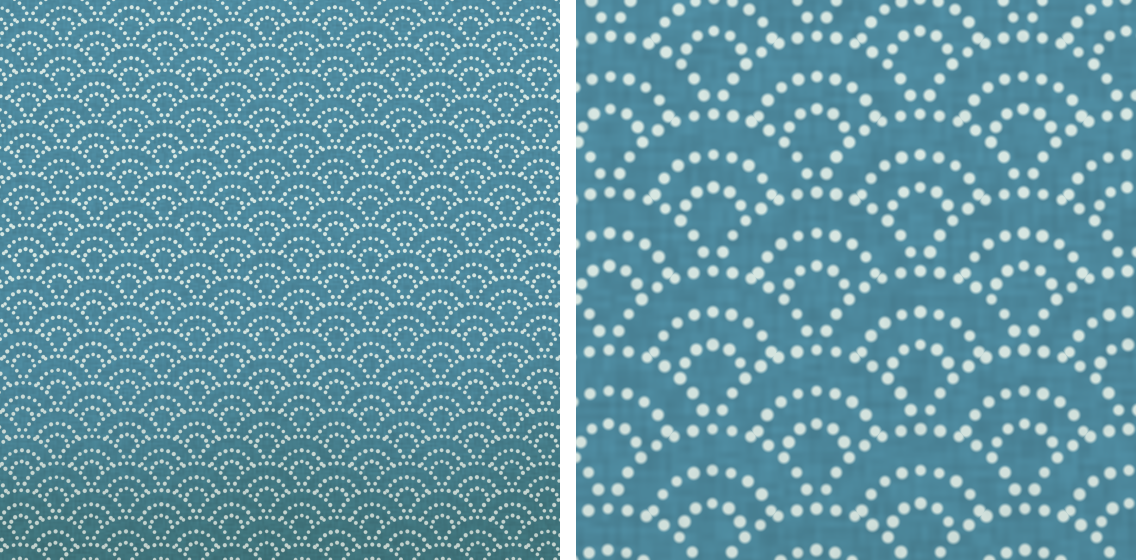
Left, the full canvas; right, a detail of the centre.
A Shadertoy shader for this pattern:

```glsl
#define HALF_WIDTH 0.0617           // half the width of one scale
#define ROW_STEP 0.76               // row spacing, in half widths
#define ORIGIN vec2(0.4766, 0.4905) // centre of one scale on the canvas
#define KEYSTONE 0.04               // widening towards the lower edge
#define DOT_RADIUS 0.054            // in half widths
#define DOT_VARIATION 0.22
#define WEAVE 0.075
#define CLOTH vec3(0.295, 0.525, 0.605)
#define CLOTH_DEEP vec3(0.25, 0.455, 0.485)
#define DOT_COLOR vec3(0.82, 0.88, 0.86)

float hash(vec2 p) {
    vec3 q = fract(p.xyx * vec3(0.1031, 0.1030, 0.0973));
    q += dot(q, q.yzx + 33.33);
    return fract((q.x + q.y) * q.z);
}

float noise(vec2 p) {
    vec2 cell = floor(p), f = fract(p);
    f = f * f * (3.0 - 2.0 * f);
    float low = mix(hash(cell), hash(cell + vec2(1, 0)), f.x);
    float high = mix(hash(cell + vec2(0, 1)), hash(cell + vec2(1, 1)), f.x);
    return mix(low, high, f.y);
}

// Coverage of 2 * count + 1 dots along an arc centred on the upward axis
float dottedArc(vec2 p, float radius, float angleStep, float count, vec2 id, float blur) {
    float k = clamp(round(atan(p.x, p.y) / angleStep), -count, count);
    float angle = k * angleStep;
    vec2 center = radius * vec2(sin(angle), cos(angle));
    float random = hash(id * 7.0 + vec2(k + 40.0, radius * 50.0));
    float size = DOT_RADIUS * (1.0 + DOT_VARIATION * (random - 0.5));
    return 1.0 - smoothstep(size - blur, size + blur, length(p - center));
}

// Overlapping scales, painted from the back row to the front row
float scaleDots(vec2 p, float blur) {
    float dots = 0.0;
    float nearestRow = floor(p.y / ROW_STEP);
    for (int i = 1; i >= -1; i--) {
        float row = nearestRow + float(i);
        float x = p.x + mod(row, 2.0);
        float column = round(x * 0.5);
        vec2 q = vec2(x - 2.0 * column, p.y - row * ROW_STEP);
        vec2 id = vec2(column, row) + 60.0;

        // Each scale hides the ones behind it
        dots *= smoothstep(1.0 - blur, 1.0 + blur, length(q));
        dots = max(dots, dottedArc(q, 1.0, 0.189, 6.0, id, blur));
        dots = max(dots, dottedArc(q, 0.606, 0.30, 4.0, id, blur));
        dots = max(dots, dottedArc(q, 0.29, 0.58, 2.0, id, blur));
    }
    return dots;
}

void mainImage(out vec4 fragColor, in vec2 fragCoord) {
    vec2 uv = fragCoord / iResolution.xy;

    // Slightly tilted view of the cloth
    vec2 view = (uv - 0.5) / (1.0 + KEYSTONE * (0.5 - uv.y)) + 0.5;
    vec2 p = (view - ORIGIN) / HALF_WIDTH;
    float blur = max(0.022, 0.75 / (iResolution.y * HALF_WIDTH));

    // Uneven light: deeper and greener towards the lower edge
    float light = uv.y + 0.12 * (noise(uv * 4.0) - 0.5);
    vec3 color = mix(CLOTH_DEEP, CLOTH, smoothstep(-0.05, 0.42, light));
    color *= 0.98 + 0.05 * uv.y;

    // Crossed threads
    float threads = noise(view * vec2(80.0, 270.0)) + noise(view * vec2(270.0, 80.0));
    color *= 1.0 + WEAVE * (threads - 1.0);

    // Printed dots, worn a little by the weave
    float ink = scaleDots(p, blur) * (0.93 + 0.07 * threads);
    vec3 dotColor = DOT_COLOR * mix(0.94, 1.03, smoothstep(0.0, 0.6, uv.y));
    color = mix(color, dotColor, min(ink, 1.0));

    fragColor = vec4(color, 1.0);
}
```
